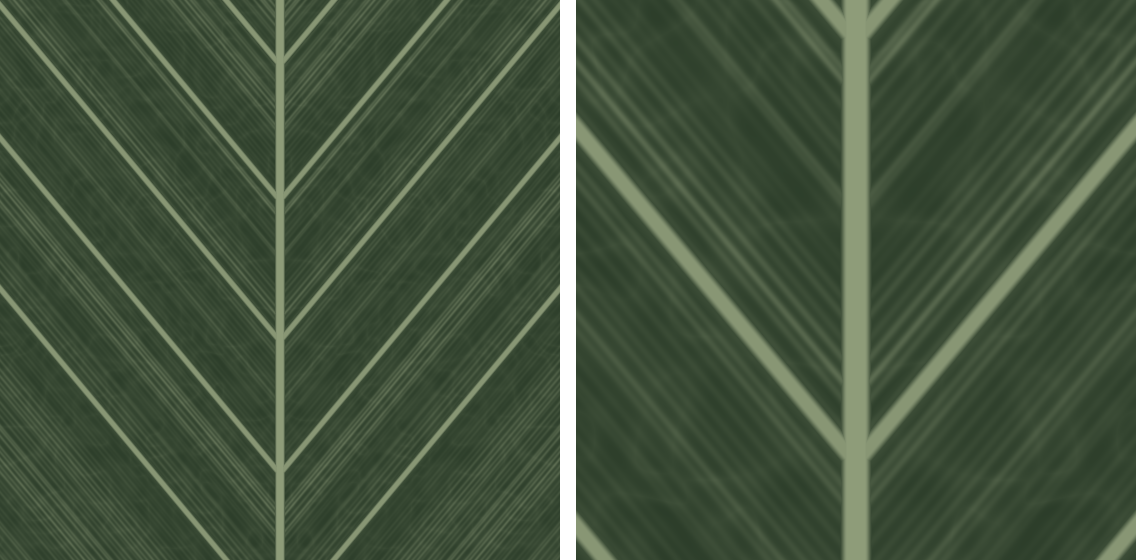
Left, the full canvas; right, a detail of the centre.
A three.js fragment shader for this pattern:

```glsl
// A leaf seen close: a pale upright midrib with mirrored, slanting side veins.
// Folding across the midrib and shearing turns every vein into a level line,
// so veins and fine strands are 1D profiles laid over a softly mottled tissue.

#define TISSUE vec3(0.165, 0.233, 0.157)
#define VEIN vec3(0.555, 0.610, 0.475)
#define SLOPE 1.2
#define VEIN_STEP 0.25
#define VEIN_START -0.116
#define VEIN_SHIFT vec4(0.001, 0.020, 0.007, 0.008)
#define VEIN_HALF 0.0051
#define RIB_HALF 0.0078
#define SOFT 0.0026
#define STRANDS 80.0
#define MOTTLE_SCALE 38.0

varying vec2 vUv;

float hash(float n) {
  return fract(sin(n * 91.73 + 4.1) * 4375.85);
}

float hash2(vec2 p) {
  return fract(sin(dot(p, vec2(127.1, 311.7))) * 4375.85);
}

float noise(vec2 p) {
  vec2 i = floor(p), f = fract(p);
  f = f * f * (3.0 - 2.0 * f);
  return mix(mix(hash2(i), hash2(i + vec2(1.0, 0.0)), f.x),
             mix(hash2(i + vec2(0.0, 1.0)), hash2(i + vec2(1.0, 1.0)), f.x), f.y);
}

// Soft-edged line of a given half width
float line(float dist, float halfWidth) {
  float soft = max(SOFT, fwidth(dist));
  return 1.0 - smoothstep(halfWidth - soft, halfWidth + soft, abs(dist));
}

// Sum of four bell-shaped bundles
float bells(float t, vec4 centre, vec4 spread) {
  vec4 d = (t - centre) / spread;
  return dot(exp(-d * d), vec4(1.0));
}

// How strongly the fine strands gather at each level
float gathering(float t) {
  float g = bells(t, vec4(0.805, 0.605, 0.437, 0.362), vec4(0.075, 0.016, 0.030, 0.010))
          + bells(t, vec4(0.277, 0.062, -0.070, -0.276), vec4(0.020, 0.040, 0.028, 0.050))
          + bells(t, vec4(-0.410, -0.560, 0.537, 0.980), vec4(0.065, 0.035, 0.008, 0.050));
  return 0.25 + 0.75 * min(g, 1.0);
}

// Fine parallel strands, jittered in place and strength
float strands(float t) {
  float x = t * STRANDS, cell = floor(x), sum = 0.0;
  for (int i = -1; i <= 1; i++) {
    float id = cell + float(i);
    float d = (x - id - 0.2 - 0.6 * hash(id)) / 0.31;
    sum += exp(-d * d) * (0.12 + 0.30 * hash(id + 57.0));
  }
  return (min(sum, 0.48) + 0.05) * gathering(t);
}

// Side veins, each with a faint halo
float sideVeins(float t) {
  float amount = 0.0;
  for (int i = 0; i < 5; i++) {
    float k = float(i);
    float shift = dot(VEIN_SHIFT, vec4(equal(vec4(0.0, 1.0, 2.0, 3.0), vec4(k))));
    float d = (t - VEIN_START - k * VEIN_STEP - shift) / sqrt(1.0 + SLOPE * SLOPE);
    float halo = 0.24 * exp(-d * d / 0.00012);
    amount = max(amount, max(halo, 0.94 * line(d, VEIN_HALF)));
  }
  return amount;
}

// Wrinkled cell network of the tissue
float mottle(vec2 p) {
  vec2 q = p * MOTTLE_SCALE;
  q += 1.2 * vec2(noise(q * 0.6 + 9.0), noise(q * 0.6 + 31.0));
  float ridge = 1.0 - abs(2.0 * noise(q) - 1.0);
  return 0.075 * ridge * ridge + 0.035 * noise(q * 1.9 + 17.0);
}

void main() {
  float side = abs(vUv.x - 0.5);
  float level = vUv.y - SLOPE * side;

  float amount = mottle(vec2(side, vUv.y)) + strands(level);
  amount = max(amount, sideVeins(level));
  amount = max(amount, line(side, RIB_HALF));

  gl_FragColor = vec4(mix(TISSUE, VEIN, amount), 1.0);
}
```
